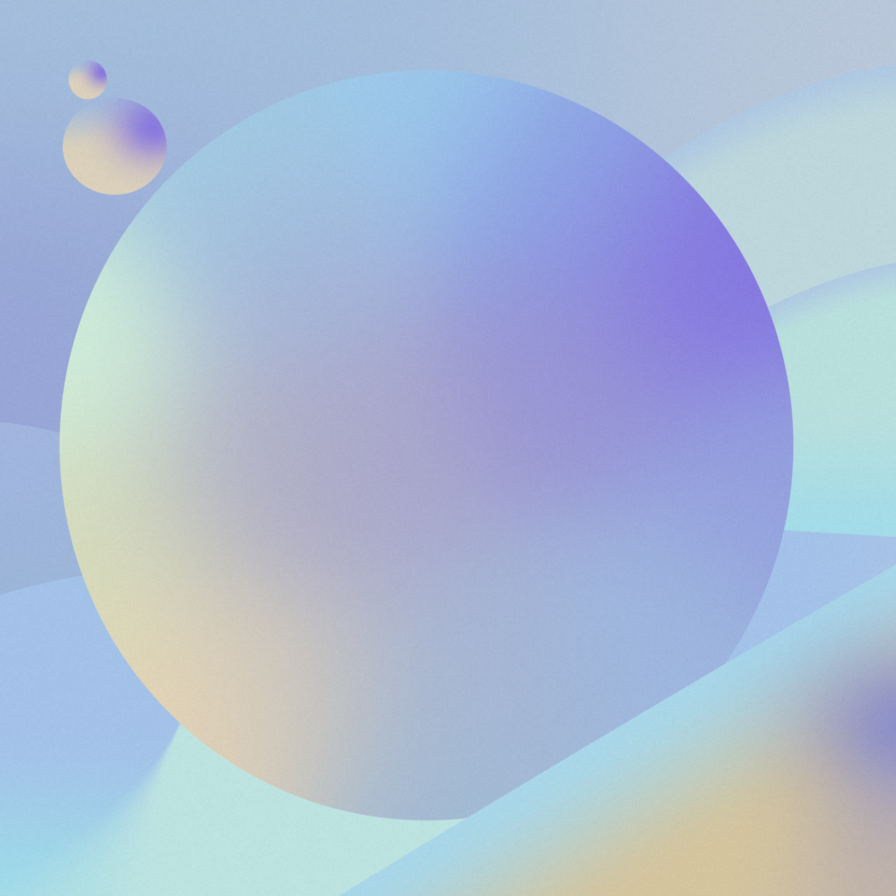
Write a Shadertoy shader that draws this background.

```glsl
const vec2 BALL_CENTER = vec2(0.476, 0.503), BALL_RADII = vec2(0.4095, 0.4186);
const vec2 BEAD_CENTER = vec2(0.128, 0.8366), BEAD_RADII = vec2(0.058, 0.054);
const vec2 DOT_CENTER = vec2(0.098, 0.911), DOT_RADII = vec2(0.0214, 0.0218);
const float LOBE_SPREAD = 0.10;
const float GRAIN_CELLS = 512.0, GRAIN_AMOUNT = 0.014;

const vec3 HAZE_BLUE = vec3(0.64, 0.74, 0.86);
const vec3 HAZE_GREY = vec3(0.72, 0.78, 0.85);
const vec3 DUSK = vec3(0.59, 0.65, 0.84);
const vec3 CREST_BLUE = vec3(0.68, 0.78, 0.89);
const vec3 PALE_TEAL = vec3(0.74, 0.84, 0.86);
const vec3 AQUA = vec3(0.64, 0.86, 0.91);
const vec3 MINT = vec3(0.74, 0.89, 0.88);
const vec3 SKY = vec3(0.64, 0.76, 0.91);
const vec3 SAND = vec3(0.83, 0.77, 0.62);
const vec3 CREAM = vec3(0.86, 0.82, 0.73);
const vec3 PLUM = vec3(0.53, 0.55, 0.80);
const vec3 VIOLET = vec3(0.52, 0.46, 0.88);

float hash(vec2 p) {
    vec3 q = fract(p.xyx * 0.1031);
    q += dot(q, q.yzx + 33.33);
    return fract((q.x + q.y) * q.z);
}

// Antialiased coverage, full where d is negative
float cover(float d) {
    float aa = 1.0 / min(iResolution.x, iResolution.y);
    return smoothstep(aa, -aa, d);
}

float ellipse(vec2 p, vec2 radii) {
    return (length(p) - 1.0) * min(radii.x, radii.y);
}

float glow(vec2 p, vec2 center, vec2 size) {
    vec2 q = (p - center) / size;
    return exp(-dot(q, q));
}

// Adds a weighted colour lobe; the sum is normalised by its alpha
void lobe(inout vec4 sum, vec2 p, vec2 center, vec3 color) {
    vec2 q = p - center;
    sum += vec4(color, 1.0) * exp(-dot(q, q) / LOBE_SPREAD);
}

vec3 ballColor(vec2 p) {
    vec4 sum = vec4(0.0);
    // Cool crown and violet shoulder
    lobe(sum, p, vec2(0.00, 0.97), vec3(0.61, 0.79, 0.92));
    lobe(sum, p, vec2(-0.52, 0.77), vec3(0.63, 0.80, 0.89));
    lobe(sum, p, vec2(0.37, 0.72), vec3(0.55, 0.63, 0.89));
    lobe(sum, p, vec2(0.76, 0.45), VIOLET);
    // Mint and cream flank
    lobe(sum, p, vec2(-0.93, 0.25), vec3(0.81, 0.93, 0.85));
    lobe(sum, p, vec2(-0.88, -0.28), vec3(0.84, 0.86, 0.73));
    lobe(sum, p, vec2(-0.64, -0.73), vec3(0.92, 0.84, 0.70));
    lobe(sum, p, vec2(-0.37, -0.66), vec3(0.77, 0.76, 0.75));
    // Blue underside
    lobe(sum, p, vec2(0.05, -0.96), vec3(0.63, 0.73, 0.83));
    lobe(sum, p, vec2(0.11, -0.56), vec3(0.65, 0.71, 0.83));
    lobe(sum, p, vec2(0.62, -0.50), vec3(0.62, 0.72, 0.87));
    lobe(sum, p, vec2(0.92, -0.12), vec3(0.58, 0.63, 0.87));
    // Lilac core
    lobe(sum, p, vec2(0.37, 0.16), vec3(0.60, 0.59, 0.83));
    lobe(sum, p, vec2(-0.14, -0.06), vec3(0.66, 0.65, 0.80));
    lobe(sum, p, vec2(-0.46, -0.06), vec3(0.70, 0.70, 0.77));
    lobe(sum, p, vec2(-0.37, 0.47), vec3(0.64, 0.70, 0.85));
    return sum.rgb / sum.a;
}

vec3 beadColor(vec2 p) {
    vec3 color = mix(CREAM, HAZE_BLUE, smoothstep(0.0, 1.1, p.y - 0.2 * p.x));
    return mix(color, VIOLET, 0.95 * glow(p, vec2(0.75, 0.4), vec2(0.75, 0.7)));
}

vec3 backdrop(vec2 uv) {
    float x = uv.x, y = uv.y, r = 1.0 - x;
    vec3 color = mix(HAZE_BLUE, HAZE_GREY, smoothstep(0.35, 1.0, x));
    color = mix(color, DUSK, smoothstep(1.0, 0.62, y) * smoothstep(0.6, 0.0, x));

    // Right hills: tinted crests fading into pale bodies
    float depth = 0.928 - r * (0.132 + 1.05 * r) - y;
    color = mix(color, mix(CREST_BLUE, PALE_TEAL, smoothstep(-0.01, 0.06, depth)), cover(-depth));
    depth = 0.707 - r * (0.198 + 1.06 * r) - y;
    vec3 body = mix(CREST_BLUE, MINT - 0.015, smoothstep(-0.01, 0.045, depth));
    body = mix(body, AQUA, smoothstep(0.56, 0.40, y));
    color = mix(color, body, cover(-depth));
    body = mix(SKY, CREST_BLUE, smoothstep(0.9, 1.0, x) * 0.3);
    color = mix(color, body, cover(y - 0.408 + 0.06 * (x - 0.88)));

    // Left hills
    body = mix(vec3(0.63, 0.71, 0.87), vec3(0.61, 0.71, 0.85), smoothstep(0.52, 0.34, y));
    color = mix(color, body, cover(y - 0.529 + x * (0.1 + 1.2 * x)));
    body = mix(SKY, AQUA - vec3(0.02, 0.01, 0.0), smoothstep(0.19, 0.0, y));
    color = mix(color, body, cover(y - 0.336 - x * (0.3 - 0.7 * x)));

    // Mint slope, its flank softening downwards
    float drop = max(0.195 - y, 0.0);
    float soft = 0.002 + 3.5 * drop * drop;
    float flank = x - 0.202 + drop * (0.45 + 1.2 * drop);
    return mix(color, MINT, smoothstep(-soft, soft, flank) * cover(y - 0.25));
}

void mainImage(out vec4 fragColor, in vec2 fragCoord) {
    vec2 uv = fragCoord / iResolution.xy;
    vec3 color = backdrop(uv);

    // Spheres
    vec2 p = (uv - DOT_CENTER) / DOT_RADII;
    color = mix(color, beadColor(p), cover(ellipse(p, DOT_RADII)));
    p = (uv - BEAD_CENTER) / BEAD_RADII;
    color = mix(color, beadColor(p), cover(ellipse(p, BEAD_RADII)));
    p = (uv - BALL_CENTER) / BALL_RADII;
    color = mix(color, ballColor(p), cover(ellipse(p, BALL_RADII)));

    // Foreground dune
    float depth = 0.595 * (uv.x - 0.378) + 0.03 * (uv.x - 0.378) * (1.0 - uv.x) - uv.y;
    vec3 dune = mix(vec3(0.66, 0.84, 0.91), SAND, smoothstep(0.0, 0.20, depth));
    dune = mix(dune, vec3(0.75, 0.70, 0.67), smoothstep(0.8, 1.0, uv.x) * smoothstep(0.15, 0.3, depth));
    dune = mix(dune, PLUM, 0.95 * glow(uv, vec2(1.02, 0.19), vec2(0.12, 0.09)));
    color = mix(color, dune, cover(-depth));

    // Fine grain
    color += GRAIN_AMOUNT * (hash(floor(uv * GRAIN_CELLS)) - 0.5);
    fragColor = vec4(color, 1.0);
}
```
